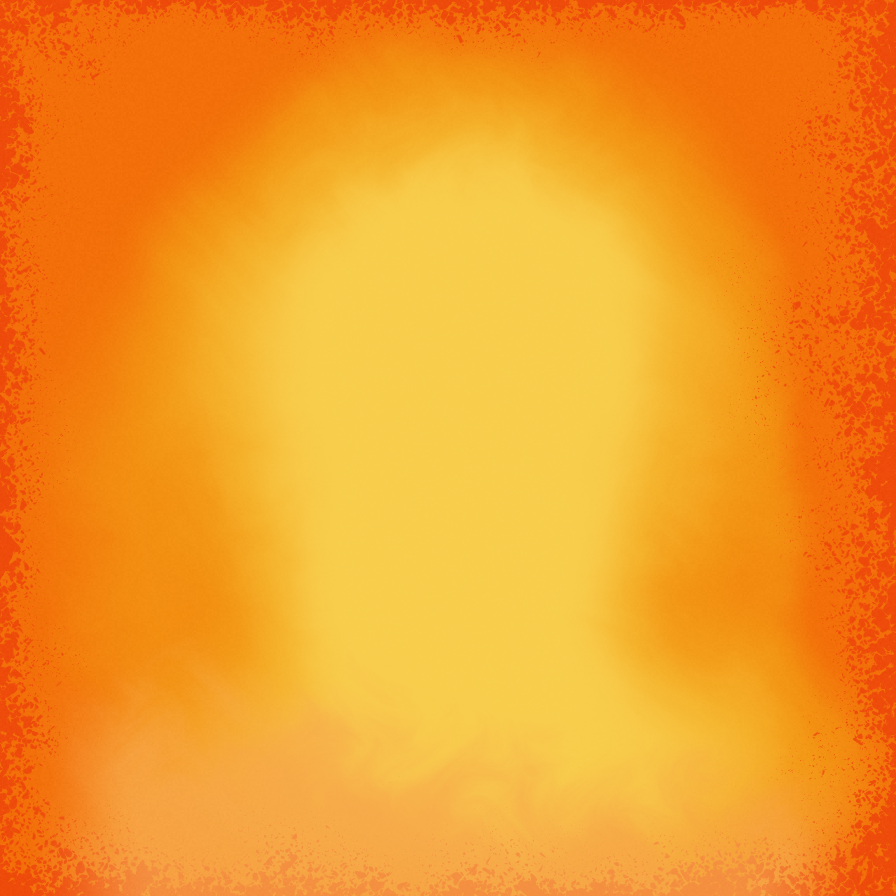
Give the GLSL for this background, as a WebGL 2 fragment shader.

```glsl
#version 300 es
precision highp float;
// Warm grunge backdrop: a soft yellow glow on orange, a peach base and red speckled edges.

uniform vec2 u_resolution;
out vec4 outColor;

const vec3 ORANGE = vec3(0.950, 0.435, 0.035);
const vec3 AMBER  = vec3(0.950, 0.570, 0.070);
const vec3 GOLD   = vec3(0.960, 0.690, 0.160);
const vec3 YELLOW = vec3(0.972, 0.805, 0.300);
const vec3 PEACH  = vec3(0.968, 0.655, 0.290);
const vec3 SALMON = vec3(0.955, 0.550, 0.250);
const vec3 RED    = vec3(0.930, 0.275, 0.045);

// Speckle reach from the left, right, bottom and top edges
const vec4 EDGE_REACH = vec4(0.040, 0.062, 0.040, 0.030);
const float COARSE_CELLS = 95.0;
const float FINE_CELLS = 190.0;
const float CLOUD_WARP = 0.022;
const float GRAIN = 0.014;

vec3 hash3(vec2 p) {
  vec3 q = fract(p.xyx * vec3(0.1031, 0.1030, 0.0973));
  q += dot(q, q.yxz + 33.33);
  return fract((q.xxy + q.yzz) * q.zyx);
}

// Layered sines, turned and warped at each octave; roughly -1 to 1
float clouds(vec2 p) {
  float sum = 0.0, amp = 0.5;
  for (int i = 0; i < 6; i++) {
    p += 0.6 * sin(p.yx * 1.3 + float(i) * 1.7);
    sum += amp * sin(p.x) * cos(p.y);
    p = mat2(1.5, 1.1, -1.1, 1.5) * p + 2.3;
    amp *= 0.6;
  }
  return sum;
}

// Cellular flecks whose radii grow with coverage
float flecks(vec2 uv, float cells, float coverage) {
  vec2 p = uv * cells;
  p += 0.22 * sin(p.yx * 2.7 + 1.4 * sin(p * 1.9));
  vec2 cell = floor(p);
  float field = -1.0;
  for (int y = -1; y <= 1; y++) {
    for (int x = -1; x <= 1; x++) {
      vec2 id = cell + vec2(x, y);
      vec3 rnd = hash3(id + 17.0);
      float radius = coverage * (0.25 + 0.75 * rnd.z) - 0.14;
      field = max(field, radius - distance(p, id + rnd.xy));
    }
  }
  float soft = 0.04 + 0.6 * cells / min(u_resolution.x, u_resolution.y);
  return smoothstep(-soft, soft, field);
}

// Soft elliptical light
float glow(vec2 p, vec2 center, vec2 radii) {
  return 1.0 - smoothstep(0.42, 1.55, length((p - center) / radii));
}

void main() {
  vec2 uv = gl_FragCoord.xy / u_resolution;
  float broad = clouds(uv * 9.0 + 3.0);
  float patchy = clouds(uv * 28.0 + 8.0);
  vec2 p = uv + CLOUD_WARP * vec2(broad, patchy);

  // Central light: dome, column, spreading foot and faint side haze
  float dark = 1.0 - glow(p, vec2(0.52, 0.62), vec2(0.270, 0.265));
  dark *= 1.0 - glow(p, vec2(0.51, 0.35), vec2(0.200, 0.240));
  dark *= 1.0 - 0.85 * glow(p, vec2(0.56, 0.14), vec2(0.330, 0.150));
  dark *= 1.0 - 0.28 * glow(p, vec2(0.22, 0.42), vec2(0.160, 0.260));
  dark *= 1.0 - 0.25 * glow(p, vec2(0.82, 0.42), vec2(0.070, 0.260));
  float light = clamp(1.0 - dark + 0.035 * patchy * dark, 0.0, 1.0);

  vec3 color = mix(ORANGE, AMBER, smoothstep(0.0, 0.34, light));
  color = mix(color, GOLD, smoothstep(0.26, 0.66, light));
  color = mix(color, YELLOW, smoothstep(0.56, 0.96, light));

  // Peach haze rises higher on the left
  float hazeTop = mix(0.29, 0.19, smoothstep(0.25, 0.70, uv.x));
  float haze = 1.0 - smoothstep(hazeTop - 0.19, hazeTop, p.y + 0.025 * patchy);
  haze *= smoothstep(0.02, 0.17, p.x) * (1.0 - smoothstep(0.86, 0.98, p.x));
  color = mix(color, PEACH, 0.88 * haze);

  // Worn edges: dense at the rim, breaking into flecks inward
  vec4 inset = vec4(uv.x, 1.0 - uv.x, uv.y, 1.0 - uv.y);
  vec4 reach = EDGE_REACH * (1.0 + 0.55 * broad + 0.40 * patchy);
  reach.y *= 0.8 + 0.5 * glow(uv, vec2(1.0, 0.60), vec2(0.3, 0.30));
  vec4 wear = exp(-inset / max(reach, vec4(0.008)));
  float coverage = 1.0 - (1.0 - wear.x) * (1.0 - wear.y) * (1.0 - wear.z) * (1.0 - wear.w);
  coverage *= 1.0 + 0.35 * patchy;
  float specks = max(flecks(uv, COARSE_CELLS, coverage),
                     flecks(uv + 0.37, FINE_CELLS, coverage * 1.05));
  float base = (1.0 - smoothstep(0.06, 0.20, uv.y))
             * smoothstep(0.03, 0.18, uv.x) * (1.0 - smoothstep(0.82, 0.97, uv.x));
  color = mix(color, mix(RED, SALMON, base), 0.88 * specks);

  // Fine paper grain
  float grain = hash3(floor(uv * 512.0)).x - 0.5;
  color += GRAIN * grain * (1.2 - light);
  outColor = vec4(clamp(color, 0.0, 1.0), 1.0);
}
```
